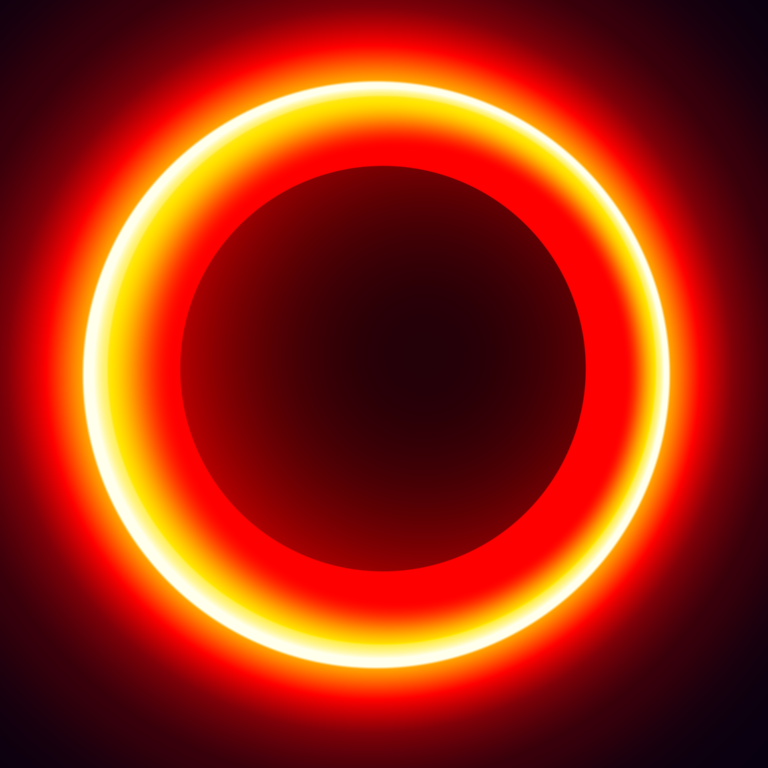
Write a Shadertoy shader that draws this background.

```glsl
// Heat ramp: night blue, dark red, red, orange, yellow, white
vec3 heatColor(float heat) {
    vec3 color = mix(vec3(0.03, 0.0, 0.06), vec3(0.22, 0.0, 0.04), smoothstep(0.0, 0.2, heat));
    color = mix(color, vec3(0.5, 0.0, 0.03), clamp((heat - 0.2) / 0.2, 0.0, 1.0));
    color = mix(color, vec3(1.0, 0.0, 0.0), clamp((heat - 0.4) / 0.2, 0.0, 1.0));
    color = mix(color, vec3(1.0, 0.52, 0.0), clamp((heat - 0.6) / 0.16, 0.0, 1.0));
    color = mix(color, vec3(1.0, 0.9, 0.0), clamp((heat - 0.76) / 0.12, 0.0, 1.0));
    return mix(color, vec3(1.0, 1.0, 0.92), clamp((heat - 0.88) / 0.12, 0.0, 1.0));
}

float circle(vec2 p, vec2 center, float radius) {
    return length(p - center) - radius;
}

float inside(float dist, float blur) {
    return 1.0 - smoothstep(-blur, blur, dist);
}

void mainImage(out vec4 fragColor, in vec2 fragCoord) {
    float size = min(iResolution.x, iResolution.y);
    vec2 p = (fragCoord - 0.5 * iResolution.xy) / size + 0.5;
    float pixel = 1.0 / size;

    vec2 ringCenter = vec2(0.490, 0.512);
    float ring = circle(p, ringCenter, 0.382);
    vec2 dir = (p - ringCenter) / max(length(p - ringCenter), 0.001);

    // Outer halo, wider at the upper left
    float reach = 0.124 - 0.012 * dir.x + 0.008 * dir.y;
    float halo = 0.8 * exp(-pow(max(ring, 0.0) / reach, 1.2));

    // Inner glow, deepest at the left
    float depth = max(-ring, 0.0);
    float glowWidth = 0.088 - 0.030 * dir.x;
    float glow = mix(0.88, 0.6, smoothstep(0.25, 1.0, depth / glowWidth));

    // White rim and the offset crescent behind it
    float rimWidth = 0.016 - 0.005 * dir.x - 0.003 * dir.y;
    glow += 0.13 * exp(-pow(depth / rimWidth, 2.0));
    glow += 0.035 * (1.0 - inside(circle(p, vec2(0.497, 0.518), 0.357), 0.002));

    vec3 color = mix(heatColor(halo), heatColor(glow), inside(ring, 0.001 + pixel));

    // Dark disc, lit toward its lower left
    float shade = length(p - vec2(0.553, 0.538));
    vec3 discColor = vec3(0.14 + 7.0 * pow(shade, 2.2), 0.0, 0.035 * max(1.0 - 3.0 * shade, 0.0));
    float disc = circle(p, vec2(0.4987, 0.520), 0.264);
    color = mix(color, discColor, inside(disc, pixel));

    fragColor = vec4(color, 1.0);
}
```
